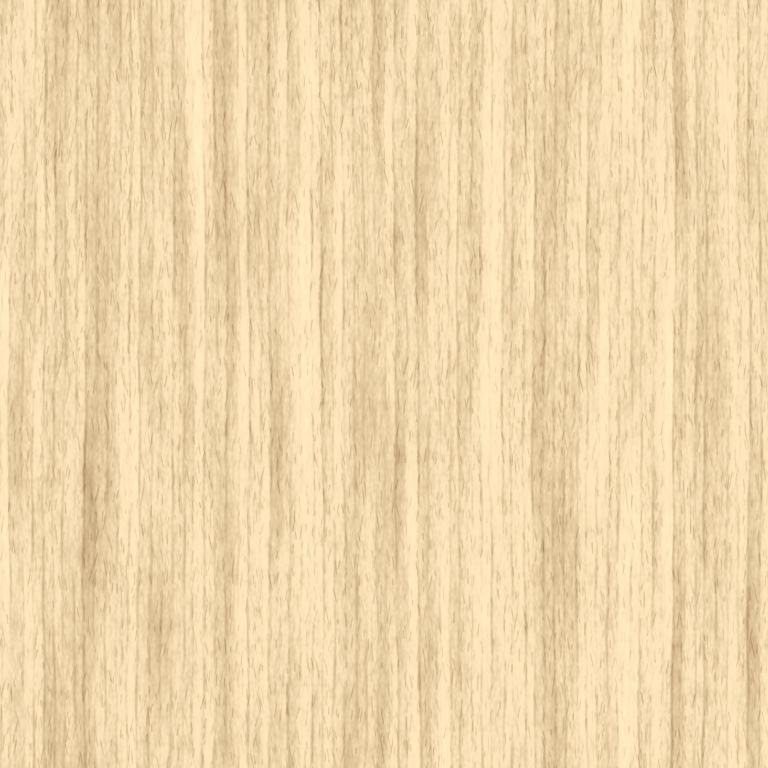
Reproduce this texture procedurally as a Shadertoy shader.

```glsl
// Pale straight-grained wood veneer: narrow upright growth stripes with broken
// dark seams, tonal bands from layered sines, stretched cellular noise for
// blotches and fibres, and short tilted pores scattered in column grids.

const vec3  BASE_COLOR   = vec3(0.940, 0.838, 0.672);
const vec3  TONE_STEP    = vec3(0.043, 0.047, 0.047);  // colour change per unit of tone
const float TONE_BIAS    = 0.40;
const float STRIPES      = 72.0;                       // growth stripes across the canvas
const float STRIPE_VAR   = 2.0;
const float SEAM_WIDTH   = 0.0032;
const float SEAM_DEPTH   = 1.6;
const float BAND_DEPTH   = 0.42;
const vec2  BLOTCH_GRID  = vec2(24.0, 4.0);
const float BLOTCH_DEPTH = 1.7;
const vec2  FIBRE_GRID   = vec2(150.0, 32.0);
const float FIBRE_DEPTH  = 1.9;
const vec2  GRAIN_GRID   = vec2(270.0, 120.0);
const float GRAIN_DEPTH  = 1.4;
const vec2  PORE_GRID    = vec2(84.0, 28.0);
const int   PORE_LAYERS  = 3;
const float PORE_WIDTH   = 0.0018;
const float PORE_TILT    = 0.24;
const float PORE_DEPTH   = 2.0;

float hash(vec2 p) {
    vec3 q = fract(vec3(p.xyx) * 0.1031);
    q += dot(q, q.yzx + 33.33);
    return fract((q.x + q.y) * q.z);
}

// Distance to the nearest jittered cell point.
float cellular(vec2 p) {
    float nearest = 4.0;
    for (int y = -1; y <= 1; y++)
    for (int x = -1; x <= 1; x++) {
        vec2 c = floor(p) + vec2(x, y);
        vec2 offset = c + vec2(hash(c + 7.0), hash(c + 53.0)) - p;
        nearest = min(nearest, dot(offset, offset));
    }
    return sqrt(nearest);
}

// Sideways drift of the grain along its length, with a fine wobble.
float sway(vec2 p) {
    return 0.0022 * sin(p.y * 4.1 + p.x * 9.0)
         + 0.0011 * sin(p.y * 12.3 + p.x * 29.0 + 1.7)
         + 0.0006 * sin(p.y * 41.0 + p.x * 97.0);
}

// Light and dark bands a few stripes wide, nearly constant along the grain.
float bands(vec2 p) {
    return 0.7 * sin(p.x * 33.0 + 0.8 * sin(p.y * 2.3 + p.x * 5.0) + 0.6)
         + 0.9 * sin(p.x * 83.0 + 0.9 * sin(p.y * 3.7 + p.x * 11.0))
         + 0.9 * sin(p.x * 147.0 + 1.2 * sin(p.y * 4.9 + p.x * 17.0));
}

float stripeTone(float id, float y) {
    float phase = 6.2832 * hash(vec2(id, 3.0));
    float fade = 0.45 * sin(y * 7.0 + phase) + 0.3 * sin(y * 19.0 + 2.0 * phase);
    return STRIPE_VAR * (hash(vec2(id, 11.0)) - 0.5) + fade;
}

float stripeEdge(float id) {
    return id + 0.3 * hash(vec2(id, 29.0));
}

// Tone of the growth stripes and of the dark seams between them.
float stripes(vec2 p, float pixel) {
    float s = p.x * STRIPES;
    float id = floor(s);
    if (s < stripeEdge(id)) id -= 1.0;
    float left = stripeEdge(id);
    float right = stripeEdge(id + 1.0);
    float across = (s - left) / (right - left);
    float tone = mix(stripeTone(id, p.y), stripeTone(id + 1.0, p.y),
                     smoothstep(0.7, 1.0, across));
    float seamId = across < 0.5 ? id : id + 1.0;
    float seamDist = min(s - left, right - s) / STRIPES;
    float strength = 0.5 + 0.6 * hash(vec2(seamId, 41.0))
        + 0.35 * sin(p.y * 19.0 + seamId * 2.4) + 0.3 * sin(p.y * 47.0 + seamId * 4.1);
    float seam = 1.0 - smoothstep(0.0, max(SEAM_WIDTH, 1.2 * pixel), seamDist);
    return tone - SEAM_DEPTH * max(strength, 0.0) * seam;
}

// Coverage of short tapered pores, one candidate per cell and layer.
float pores(vec2 p, float pixel) {
    float cover = 0.0;
    for (int i = 0; i < PORE_LAYERS; i++) {
        float layer = float(i);
        vec2 grid = PORE_GRID * (1.0 + 0.23 * layer);
        vec2 q = p * grid + vec2(0.37 * layer, 0.0);
        float column = floor(q.x);
        q.y += 9.0 * hash(vec2(column, 71.0 + layer));
        vec2 seed = floor(q) + 101.0 * layer;
        float halfLength = mix(0.16, 0.48, hash(seed + 5.0));
        vec2 d = (fract(q) - vec2(mix(0.3, 0.7, hash(seed + 13.0)), 0.5)) / grid;
        d.x -= d.y * PORE_TILT * (2.0 * hash(seed + 19.0) - 1.0);
        float along = abs(d.y) * grid.y / halfLength;
        float body = 1.0 - smoothstep(0.0, max(PORE_WIDTH, pixel), abs(d.x));
        float density = 0.45 + 0.3 * sin(column * 1.9 + 2.0 * sin(p.y * 3.0 + column));
        float depth = step(hash(seed + 31.0), density) * (0.45 + 0.8 * hash(seed + 43.0));
        cover = max(cover, body * (1.0 - smoothstep(0.55, 1.0, along)) * depth);
    }
    return cover;
}

void mainImage(out vec4 fragColor, in vec2 fragCoord) {
    float pixel = 1.0 / iResolution.y;
    vec2 p = fragCoord * pixel;
    p.x += sway(p);
    float tone = TONE_BIAS + BAND_DEPTH * bands(p) + stripes(p, pixel);
    tone += BLOTCH_DEPTH * (0.47 - cellular(p * BLOTCH_GRID + 5.0));
    tone += FIBRE_DEPTH * (0.47 - cellular(p * FIBRE_GRID));
    tone += GRAIN_DEPTH * (0.47 - cellular(p * GRAIN_GRID + 17.0));
    tone -= PORE_DEPTH * pores(p, pixel);
    tone -= 0.6 * max(tone - 1.0, 0.0);  // keeps pale streaks cream
    fragColor = vec4(clamp(BASE_COLOR + TONE_STEP * tone, 0.0, 1.0), 1.0);
}
```
